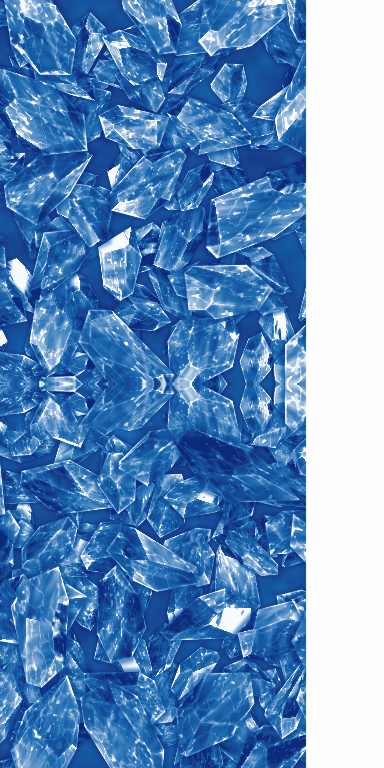
This texture is drawn by a Shadertoy shader. Its source:

```glsl
// Heap of broken blue glass shards with a mirrored band, beside a plain white strip.

const float STRIP_LEFT = 0.797;   // where the white strip begins, in canvas widths
const float MIRROR_Y = 1.0;       // axis of the mirrored band, in canvas widths
const float MIRROR_REACH = 0.15;
const int LAYERS = 4;
const int SIDES = 7;
const float TAU = 6.2831853;
const float RIM_WIDTH = 0.035;
const float SHADOW_WIDTH = 0.14;
const float GLINT_SHARE = 0.07;   // share of facets that flash white
const float TONE_STEP = 0.18;     // tone distance between glass colours
const vec3 STRIP_WHITE = vec3(0.995, 0.995, 1.0);
const vec3 GLASS[7] = vec3[7](
    vec3(0.03, 0.13, 0.46), vec3(0.09, 0.25, 0.55), vec3(0.08, 0.35, 0.64),
    vec3(0.15, 0.45, 0.71), vec3(0.39, 0.59, 0.79), vec3(0.65, 0.76, 0.88),
    vec3(0.97, 0.98, 1.00));

float hash(vec2 p) {
    vec3 v = fract(vec3(p.xyx) * 0.1031);
    v += dot(v, v.yzx + 33.33);
    return fract((v.x + v.y) * v.z);
}

float noise(vec2 p) {
    vec2 i = floor(p), f = fract(p);
    f = f * f * (3.0 - 2.0 * f);
    return mix(mix(hash(i), hash(i + vec2(1, 0)), f.x),
               mix(hash(i + vec2(0, 1)), hash(i + vec2(1, 1)), f.x), f.y);
}

float fbm(vec2 p) {
    float sum = 0.0, amp = 0.5;
    for (int i = 0; i < 4; i++) {
        sum += amp * noise(p);
        p = mat2(1.6, 1.2, -1.2, 1.6) * p + 7.3;
        amp *= 0.5;
    }
    return sum;
}

mat2 rotation(float a) {
    return mat2(cos(a), sin(a), -sin(a), cos(a));
}

// Lays one faceted shard over the tone below it; q is local to the shard.
float addShard(float below, vec2 q, vec2 seed, float pixel) {
    float size = 0.36 + 0.2 * hash(seed + 3.1);
    q = rotation(TAU * hash(seed + 5.7)) * q;
    q *= vec2(0.8, 1.2 + 0.5 * hash(seed + 8.3));

    // The lowest sloping plane is the visible facet; a flat table caps them.
    float inside = 9.0, second = 9.0, facet = 0.0;
    float lowest = size * 0.45 + dot(q, vec2(0.3, -0.25));
    for (int i = 0; i < SIDES; i++) {
        vec2 key = seed + float(i) * vec2(13.7, 5.3);
        float a = (float(i) + 0.7 * (hash(key) - 0.5)) * TAU / float(SIDES);
        float edge = size * (0.7 + 0.4 * hash(key + 1.9)) - dot(q, vec2(cos(a), sin(a)));
        float height = edge * (0.4 + 1.5 * hash(key + 4.4));
        inside = min(inside, edge);
        if (height < lowest) {
            second = lowest;
            lowest = height;
            facet = float(i) + 1.0;
        } else {
            second = min(second, height);
        }
    }

    float shadow = smoothstep(-SHADOW_WIDTH, 0.0, inside);
    below *= 1.0 - 0.4 * shadow * shadow;
    if (inside < -pixel) return below;

    // Facet shade, cloudy streaks inside the glass and ripples of refraction
    vec2 key = seed + facet * vec2(3.7, 9.1);
    float turn = TAU * hash(key + 2.2);
    vec2 f = rotation(turn) * q;
    float cloud = fbm(f * vec2(4.0, 11.0) + seed);
    float ripple = abs(fbm(f * vec2(7.0, 3.5) + seed + 40.0) - 0.47);
    float tone = 0.22 + 0.43 * hash(key) + 0.55 * f.x + 0.75 * (cloud - 0.47);
    tone += 0.2 * smoothstep(0.05, 0.0, ripple);

    // White flashes, frosted specks and bright broken edges
    float glint = step(1.0 - GLINT_SHARE, hash(key + 6.6));
    tone += glint * 0.65 * smoothstep(0.3, 0.5, cloud + 0.4 * f.x);
    float grain = noise(q * 26.0 + seed);
    float frost = smoothstep(0.45, 0.7, noise(q * 6.0 + seed + 20.0));
    tone += 0.4 * frost * smoothstep(0.68, 0.9, grain);
    tone += 0.22 * smoothstep(0.04, 0.0, second - lowest) * (0.4 + grain);
    float rim = smoothstep(RIM_WIDTH * (0.5 + grain), 0.0, inside);
    tone += 0.5 * rim * smoothstep(0.3, 0.65, noise(q * 5.0 + seed + 60.0));

    return mix(below, clamp(tone, 0.05, 1.1), smoothstep(-pixel, pixel, inside));
}

// Layers of scattered shards, small chips first and large pieces on top
float shardHeap(vec2 p) {
    float tone = 0.1 + 0.4 * fbm(p * 14.0);
    for (int layer = 0; layer < LAYERS; layer++) {
        float depth = float(layer);
        float scale = 7.6 - 1.1 * depth;
        vec2 g = p * scale + depth * vec2(17.3, 31.7) + 50.0;
        vec2 cell = floor(g);
        for (int k = 0; k < 9; k++) {
            vec2 id = cell + vec2(k % 3, k / 3) - 1.0;
            vec2 seed = id + depth * 71.0;
            if (hash(seed + 9.9) > 0.85 - 0.08 * depth) continue;
            vec2 jitter = vec2(hash(seed + 0.4), hash(seed + 0.8)) - 0.5;
            tone = addShard(tone, g - id - 0.5 - 0.5 * jitter, seed, 0.6 * scale / iResolution.x);
        }
    }
    return tone;
}

vec3 glassColour(float tone) {
    vec3 colour = GLASS[0];
    for (int i = 1; i < 7; i++)
        colour = mix(colour, GLASS[i], clamp(tone / TONE_STEP - float(i - 1), 0.0, 1.0));
    return colour;
}

void mainImage(out vec4 fragColor, in vec2 fragCoord) {
    vec2 p = fragCoord / iResolution.x;
    float tone = shardHeap(p);

    // Reflection that fades out below the mirror axis
    float drop = MIRROR_Y - p.y;
    if (drop > 0.0 && drop < MIRROR_REACH) {
        float fade = smoothstep(MIRROR_REACH, MIRROR_REACH * 0.55, drop);
        tone = mix(tone, shardHeap(vec2(p.x, MIRROR_Y + drop)), fade);
    }

    vec3 colour = glassColour(tone);
    float edge = 0.7 / iResolution.x;
    colour = mix(colour, STRIP_WHITE, smoothstep(-edge, edge, p.x - STRIP_LEFT));
    fragColor = vec4(colour, 1.0);
}
```
